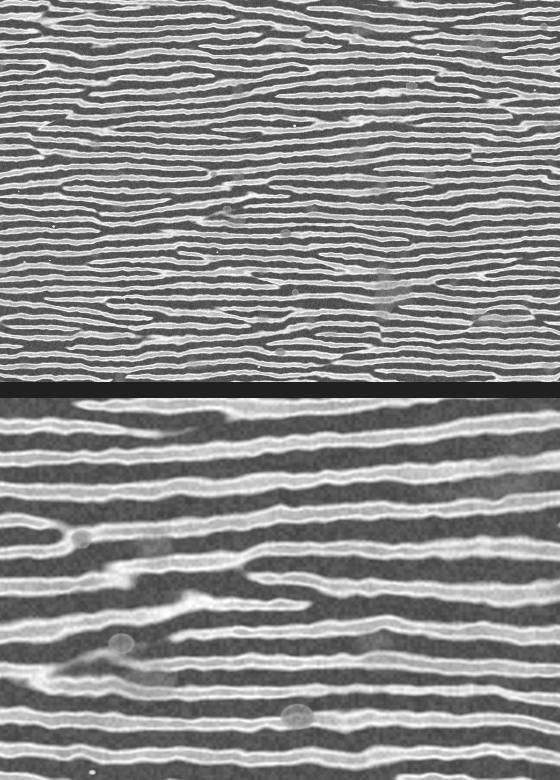
Top: the whole. Bottom: its middle third, enlarged.
Reproduce this texture procedurally as a Shadertoy shader.

```glsl
// Micrograph-like surface of near-horizontal pale ridges on dark grooves.
// Random wave packets are summed as complex numbers; the phase of the sum gives
// stripes that fork and end, shaded with bright rims, smudges, specks and grain.

const float TAU = 6.2831853;

vec3 hash3(vec2 cell) {
    vec3 q = fract(vec3(cell.xyx) * vec3(0.1031, 0.1030, 0.0973));
    q += dot(q, q.yxz + 33.33);
    return fract((q.xxy + q.yzz) * q.zyx);
}

float noise(vec2 p) {
    vec2 i = floor(p), f = fract(p);
    f = f * f * (3.0 - 2.0 * f);
    float low = mix(hash3(i).x, hash3(i + vec2(1, 0)).x, f.x);
    float high = mix(hash3(i + vec2(0, 1)).x, hash3(i + vec2(1, 1)).x, f.x);
    return mix(low, high, f.y);
}

// Sum of wave packets with similar, nearly vertical wave vectors
vec2 wavePackets(vec2 p) {
    vec2 cellSize = vec2(0.22, 0.10);
    vec2 base = floor(p / cellSize);
    vec2 sum = vec2(0.0);
    for (int y = -1; y <= 1; y++)
    for (int x = -1; x <= 1; x++)
    for (int k = 0; k < 4; k++) {
        vec2 cell = base + vec2(x, y);
        vec3 place = hash3(cell + 40.0 + float(k) * 57.0);
        vec3 wave = hash3(cell + 311.0 + float(k) * 83.0);
        vec2 offset = p - (cell + place.xy) * cellSize;
        vec2 r = offset / cellSize;
        float window = max(1.0 - dot(r, r), 0.0);
        vec2 frequency = vec2(8.0, 10.0) * (wave.xy - 0.5) + vec2(0.0, 33.0);
        float phase = TAU * (dot(frequency, offset) + place.z);
        sum += window * window * vec2(cos(phase), sin(phase));
    }
    return sum;
}

// Soft disc scattered at most once per cell; x is coverage, y is its edge
vec2 scatteredDisc(vec2 p, float cells, float chance, float radius, float seed) {
    vec2 q = p * cells;
    vec3 h = hash3(floor(q) + seed);
    vec3 shape = hash3(floor(q) + seed + 71.0);
    vec2 offset = (fract(q) - mix(vec2(0.25), vec2(0.75), h.xy)) / cells;
    offset.y *= 1.0 + 0.5 * shape.y;
    float d = radius * (0.6 + 0.6 * shape.x) - length(offset);
    float present = step(h.z, chance);
    float cover = smoothstep(-0.0015, 0.0015, d);
    return present * vec2(cover, cover * (1.0 - smoothstep(0.0, 0.005, d)));
}

void mainImage(out vec4 fragColor, in vec2 fragCoord) {
    vec2 p = fragCoord / iResolution.y;

    // Small wobble of the ridge lines
    vec2 warped = p;
    warped.y += 0.0050 * (noise(p * vec2(34.0, 22.0)) - 0.5);
    warped.y += 0.0030 * (noise(p * vec2(75.0, 45.0) + 19.0) - 0.5);

    // Signed depth inside a ridge, in radians of stripe phase
    vec2 packets = wavePackets(warped);
    float stripe = packets.x / sqrt(dot(packets, packets) + 0.08);
    float depth = asin(clamp(stripe, -1.0, 1.0)) - 0.17;
    depth += 0.45 * (noise(p * vec2(14.0, 28.0) + 7.0) - 0.5);
    depth += 0.50 * (noise(p * vec2(90.0, 110.0) + 31.0) - 0.5);

    // Dark groove, bright rim and greyer ridge top
    float softness = max(0.48, 0.7 * TAU * 33.0 / iResolution.y);
    float ridge = smoothstep(-softness, softness, depth);
    float rimLight = 0.93 + 0.08 * (noise(p * 25.0 + 3.0) - 0.5);
    float top = 0.20 + 0.10 * (noise(p * 18.0 + 53.0) - 0.5);
    float groove = 0.33 + 0.02 * (noise(p * 6.0) - 0.5);
    float grey = mix(groove, rimLight, ridge);
    grey -= top * smoothstep(0.48, 1.10, depth);

    // Rare smeared patches and round grey deposits
    float smear = smoothstep(0.80, 0.95, noise(p * vec2(16.0, 24.0) + 91.0));
    grey = mix(grey, 0.58, 0.45 * smear);
    vec2 deposit = scatteredDisc(p, 6.0, 0.22, 0.014, 13.0);
    grey = mix(grey, 0.54 + 0.14 * deposit.y, 0.75 * deposit.x);

    // Tiny bright specks
    vec2 speck = scatteredDisc(p, 11.0, 0.16, 0.0032, 157.0);
    grey = mix(grey, 0.88, speck.x);

    // Fine grain
    grey += 0.10 * (noise(p * 330.0) - 0.5);
    grey += 0.04 * (noise(p * 170.0 + 11.0) - 0.5);
    fragColor = vec4(vec3(clamp(grey, 0.0, 1.0)), 1.0);
}
```
